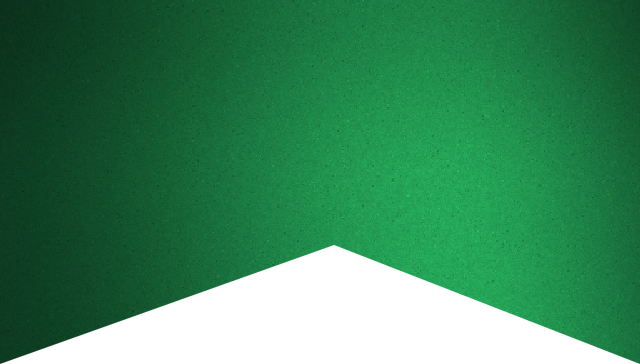
Write a Shadertoy shader that draws this background.

```glsl
// A green backdrop lit by a soft vertical glow right of centre, dusted with fine
// glitter, above a white peak rising from the two lower corners.
// The glow is a lopsided Gaussian, the glitter is hashed cells, the peak two lines.
#define PEAK vec2(0.522, 0.327)
#define GLOW_X 0.70
#define GLOW_TILT 0.07
#define GLOW_LEFT 0.47
#define GLOW_RIGHT 0.34
#define TOP_SHADE 0.24
#define GRAIN_CELLS 512.0
#define GRAIN_AMOUNT 0.05
#define SPARK_AMOUNT 0.13

const vec3 DARK_GREEN = vec3(0.040, 0.185, 0.105);
const vec3 LIT_GREEN = vec3(0.144, 0.652, 0.350);
const vec3 SPARK_TINT = vec3(0.45, 1.0, 0.30);

float hash(vec2 p) {
    vec3 q = fract(vec3(p.xyx) * 0.1031);
    q += dot(q, q.yzx + 33.33);
    return fract((q.x + q.y) * q.z);
}

// Smooth value noise for the mottled weave
float valueNoise(vec2 p) {
    vec2 cell = floor(p), f = fract(p);
    f = f * f * (3.0 - 2.0 * f);
    float low = mix(hash(cell), hash(cell + vec2(1, 0)), f.x);
    float high = mix(hash(cell + vec2(0, 1)), hash(cell + vec2(1, 1)), f.x);
    return mix(low, high, f.y);
}

// Glow with a wider falloff on the left, dimmed towards the top
vec3 backdrop(vec2 uv) {
    float offset = uv.x - GLOW_X + GLOW_TILT * (uv.y - 0.5);
    float spread = offset < 0.0 ? GLOW_LEFT : GLOW_RIGHT;
    float glow = exp(-offset * offset / (spread * spread));
    float shade = 1.0 - TOP_SHADE * smoothstep(0.45, 1.08, uv.y);
    return mix(DARK_GREEN, LIT_GREEN, glow) * shade;
}

// Fine grain plus sparse bright and dark specks
vec3 addGlitter(vec3 color, vec2 p) {
    vec2 cell = floor(p * GRAIN_CELLS);
    float grain = hash(cell) - 0.5;
    float mottle = valueNoise(p * GRAIN_CELLS * 0.4) - 0.5;
    color *= 1.0 + GRAIN_AMOUNT * (2.0 * grain + mottle);
    float speck = hash(cell + 71.0);
    color += SPARK_TINT * SPARK_AMOUNT * smoothstep(0.965, 1.0, speck) * color.g;
    return color * (1.0 - 0.18 * smoothstep(0.03, 0.0, speck));
}

// Signed distance to the peak's sloping sides, in canvas heights
float peakDistance(vec2 uv, float aspect) {
    float run = (uv.x < PEAK.x ? PEAK.x : 1.0 - PEAK.x) * aspect;
    float slope = PEAK.y / run;
    float roof = PEAK.y - slope * abs(uv.x - PEAK.x) * aspect;
    return (uv.y - roof) / sqrt(1.0 + slope * slope);
}

void mainImage(out vec4 fragColor, in vec2 fragCoord) {
    vec2 uv = fragCoord / iResolution.xy;
    float aspect = iResolution.x / iResolution.y;
    vec3 color = addGlitter(backdrop(uv), fragCoord / iResolution.x);

    float edge = 0.7 / iResolution.y;
    float outside = smoothstep(-edge, edge, peakDistance(uv, aspect));
    fragColor = vec4(mix(vec3(1.0), color, outside), 1.0);
}
```
